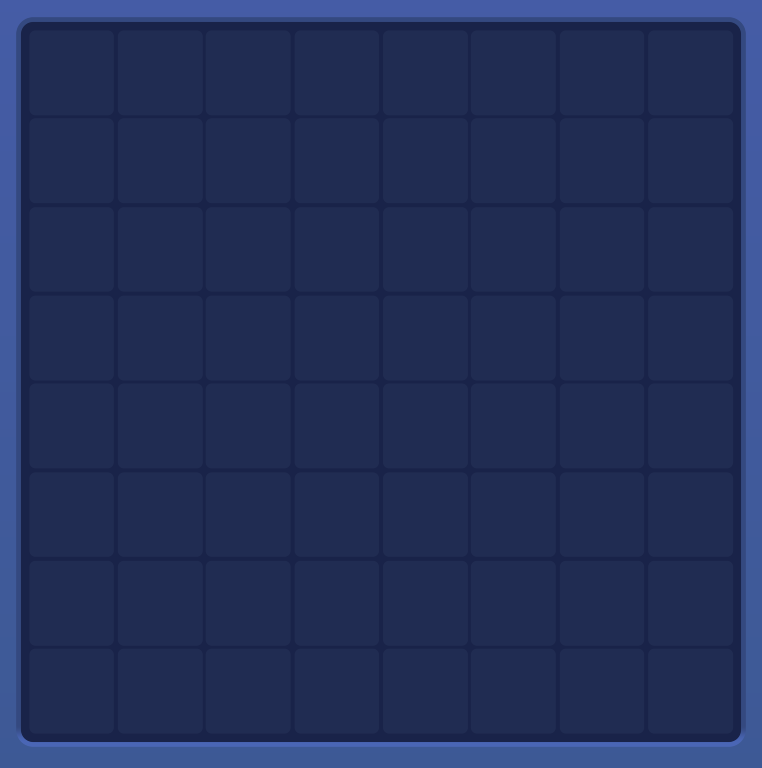
This pattern is drawn by a WebGL 2 fragment shader. Its source:

```glsl
#version 300 es
precision highp float;
// A dark rounded board of 8 by 8 soft-cornered cells on a blue gradient.
// Signed distances give the panel, its bevelled rim and the cells;
// every third groove is a little thinner than the rest.

#define CELLS 8.0
#define PITCH 0.1151
#define GROOVE_HALF 0.0026
#define GROOVE_HALF_THIN 0.0019
#define CELL_RADIUS 0.0080
#define PANEL_HALF 0.4688
#define PANEL_RADIUS 0.0160
#define RIM_WIDTH 0.0062
#define CENTER_LIFT 0.0026

uniform vec2 u_resolution;
out vec4 fragColor;

const vec3 BACK_TOP    = vec3(0.270, 0.360, 0.650);
const vec3 BACK_BOTTOM = vec3(0.240, 0.350, 0.585);
const vec3 RIM_SHADE   = vec3(0.205, 0.285, 0.500);
const vec3 RIM_LIGHT   = vec3(0.290, 0.400, 0.710);
const vec3 PANEL       = vec3(0.098, 0.137, 0.285);
const vec3 CELL        = vec3(0.127, 0.172, 0.320);

float roundedBox(vec2 p, float halfSize, float radius) {
  vec2 q = abs(p) - halfSize + radius;
  return length(max(q, 0.0)) + min(max(q.x, q.y), 0.0) - radius;
}

// Distance to the nearest cell, negative inside it.
float cellDistance(vec2 p) {
  vec2 grid = p / PITCH + 0.5 * CELLS;
  vec2 line = floor(grid + 0.5);
  // Thin grooves: columns 2, 5, 8 and rows 1, 4, 7.
  vec2 thin = 1.0 - step(0.5, mod(line - vec2(2.0, 1.0), 3.0));
  vec2 groove = mix(vec2(GROOVE_HALF), vec2(GROOVE_HALF_THIN), thin);
  vec2 q = CELL_RADIUS - (abs(grid - line) * PITCH - groove);
  float cell = length(max(q, 0.0)) + min(max(q.x, q.y), 0.0) - CELL_RADIUS;
  float board = max(abs(p.x), abs(p.y)) - 0.5 * CELLS * PITCH;
  return max(cell, board);
}

// Antialiased coverage of a shape from its distance.
float cover(float d, float pixel) {
  return 1.0 - smoothstep(-0.6 * pixel, 0.6 * pixel, d);
}

void main() {
  float pixel = 1.0 / u_resolution.y;
  vec2 p = (gl_FragCoord.xy - 0.5 * u_resolution) * pixel;
  vec3 color = mix(BACK_BOTTOM, BACK_TOP, p.y + 0.5);
  p.y -= CENTER_LIFT;

  // Rim: shaded on the top and sides, lit along the bottom edge.
  float light = 1.0 - smoothstep(-PANEL_HALF, -PANEL_HALF + 0.022, p.y);
  float panel = roundedBox(p, PANEL_HALF, PANEL_RADIUS);
  color = mix(color, mix(RIM_SHADE, RIM_LIGHT, light), cover(panel - RIM_WIDTH, pixel));

  // Panel and cells.
  color = mix(color, PANEL, cover(panel, pixel));
  color = mix(color, CELL, cover(cellDistance(p), pixel));

  fragColor = vec4(color, 1.0);
}
```
